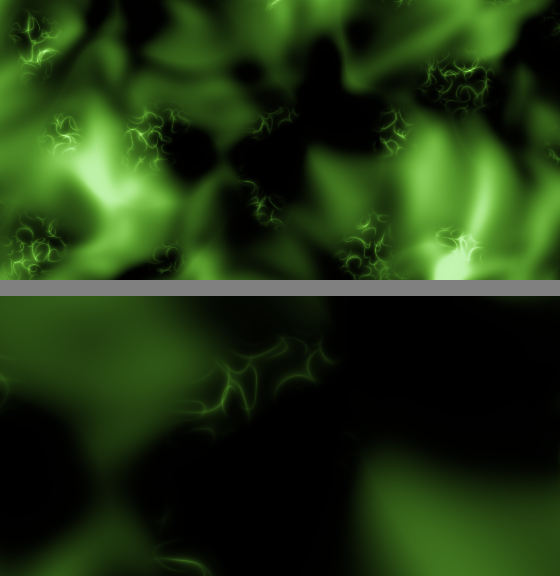
Top, the full canvas; bottom, a detail of the centre.
Write a Shadertoy shader that draws this background.

```glsl
vec2 hash2(vec2 cell, float seed) {
    vec2 k = vec2(dot(cell, vec2(127.1, 311.7)), dot(cell, vec2(269.5, 183.3)));
    return fract(sin(k + seed * 17.3) * 43758.5);
}

// Layered sines in scattered directions, with unit variance
float waves(vec2 p, float frequency, float seed) {
    const int COUNT = 9;
    float sum = 0.0;
    for (int i = 0; i < COUNT; i++) {
        float n = float(i);
        float angle = 2.4 * n + seed;
        float f = frequency * (0.6 + 0.8 * fract(n * 0.618 + seed * 0.37));
        sum += sin(f * dot(p, vec2(cos(angle), sin(angle))) + seed * (n + 1.0) * 2.7);
    }
    return sum * sqrt(2.0 / float(COUNT));
}

vec2 warp(vec2 p, float frequency, float amount, float seed) {
    return p + amount * vec2(waves(p, frequency, seed), waves(p, frequency, seed + 4.3));
}

// Soft round spots, one per cell
float pockets(vec2 p, float density, float seed) {
    vec2 q = p * density;
    float result = 0.0;
    for (int y = -1; y <= 1; y++)
    for (int x = -1; x <= 1; x++) {
        vec2 cell = floor(q) + vec2(x, y);
        vec2 offset = q - cell - 0.15 - 0.7 * hash2(cell, seed);
        float radius = mix(0.18, 0.38, hash2(cell, seed + 1.0).x);
        result = max(result, exp(-dot(offset, offset) / (radius * radius)));
    }
    return result;
}

// Glowing broken rings, one per cell
float filaments(vec2 p, float density, float seed) {
    vec2 q = p * density;
    float glow = 0.0;
    for (int y = -1; y <= 1; y++)
    for (int x = -1; x <= 1; x++) {
        vec2 cell = floor(q) + vec2(x, y);
        vec2 offset = q - cell - hash2(cell, seed);
        vec2 random = hash2(cell, seed + 1.0);
        float distance0 = length(offset);
        float radius = mix(0.25, 0.6, random.x);
        float line = 0.1 / (0.1 + abs(distance0 - radius));
        float angle = 6.283 * random.y;
        float facing = dot(offset, vec2(cos(angle), sin(angle))) / (distance0 + 0.01);
        float arc = smoothstep(-0.7, 0.9, facing);
        glow += line * line * arc * smoothstep(1.0, 0.6, distance0);
    }
    return glow;
}

float softFloor(float x, float softness) {
    return 0.5 * (x + sqrt(x * x + softness));
}

// Broad clouds, folded veils and fine wisps
float smoke(vec2 p) {
    vec2 q = warp(warp(p, 7.0, 0.05, 1.7), 22.0, 0.012, 3.1);
    float density = 0.34 + 0.23 * waves(q, 8.0, 5.2);
    density += 0.14 * waves(q, 17.0, 2.6);
    density += 0.06 * waves(q, 36.0, 8.9);
    density += 0.11 * (0.8 - abs(waves(q, 11.0, 6.4)));

    // Slanted dark hollow and bright left border
    vec2 hollow = mat2(0.82, 0.57, -0.57, 0.82) * (q - vec2(0.95, 0.46));
    hollow /= vec2(0.2, 0.34);
    density -= 0.38 * exp(-dot(hollow, hollow));
    return density + 0.32 * exp(-7.0 * max(q.x, 0.0));
}

vec3 greenRamp(float g) {
    float highlight = pow(g, 5.0);
    return vec3(0.53 * g + 0.32 * highlight, g, 0.24 * g + 0.6 * highlight * g);
}

void mainImage(out vec4 fragColor, in vec2 fragCoord) {
    vec2 p = fragCoord / iResolution.y;
    float light = smoke(p);

    // Dark pockets hold tangled filaments
    float pocket = pockets(warp(p, 14.0, 0.025, 7.5), 2.6, 3.0);
    vec2 q = warp(p, 55.0, 0.006, 2.2);
    float tangle = filaments(q, 13.0, 5.0) + 0.7 * filaments(q, 23.0, 9.0);
    float visible = smoothstep(-0.2, 0.25, light) * smoothstep(0.25, 0.9, pocket);
    light -= 0.36 * pocket;
    light = softFloor(light, 0.003) + 0.4 * tangle * visible;

    float g = 0.96 - softFloor(0.96 - light, 0.006);
    fragColor = vec4(greenRamp(clamp(g, 0.0, 1.0)), 1.0);
}
```
